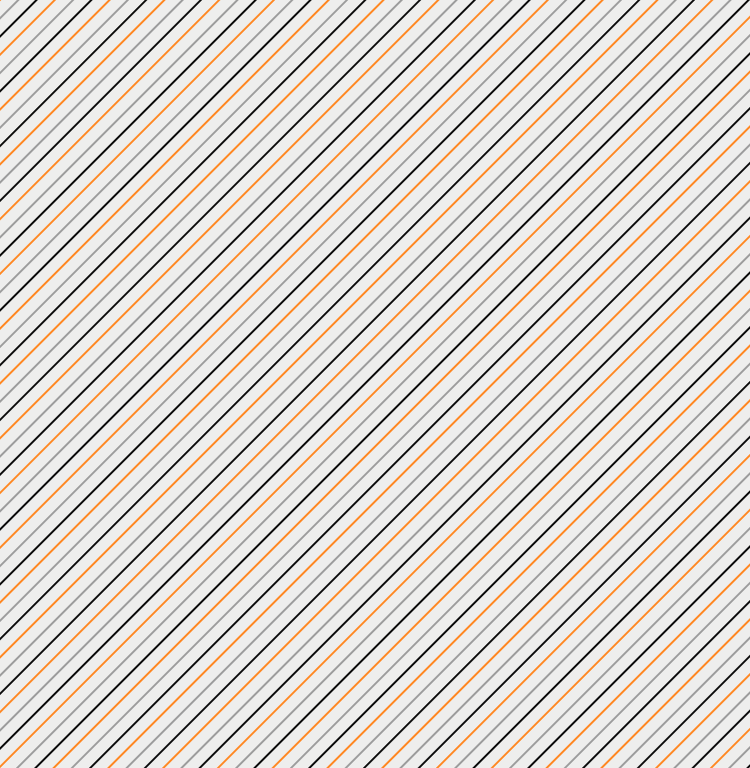
Write a WebGL 2 fragment shader that draws this pattern.

```glsl
#version 300 es
precision highp float;

uniform vec2 u_resolution;
out vec4 fragColor;

const float REPEATS_DOWN = 14.02;
const float LINE_WIDTH = 0.0503;   // share of one repeat

const vec3 PAPER  = vec3(0.933, 0.933, 0.930);
const vec3 ORANGE = vec3(1.0, 0.53, 0.13);
const vec3 GREY   = vec3(0.61, 0.61, 0.61);
const vec3 BLACK  = vec3(0.04, 0.04, 0.04);

// Distance to the nearest line of a set repeating once per unit
float repeatDistance(float position, float offset) {
    return abs(fract(position - offset + 0.5) - 0.5);
}

// Smooth coverage of a line, with an edge one pixel wide
float lineCoverage(float dist, float width, float pixel) {
    return clamp(0.5 + (0.5 * width - dist) / pixel, 0.0, 1.0);
}

vec3 drawLine(vec3 base, vec3 ink, float position, float offset, float pixel) {
    float dist = repeatDistance(position, offset);
    return mix(base, ink, lineCoverage(dist, LINE_WIDTH, pixel));
}

void main() {
    // Canvas heights, measured from the top left corner
    vec2 uv = vec2(gl_FragCoord.x, u_resolution.y - gl_FragCoord.y) / u_resolution.y;

    // Diagonal position in repeats, and the size of one pixel across it
    float diagonal = (uv.x + uv.y) * REPEATS_DOWN;
    float pixel = sqrt(2.0) * REPEATS_DOWN / u_resolution.y;

    // Three evenly spaced lines in each repeat
    vec3 color = PAPER;
    color = drawLine(color, ORANGE, diagonal, 0.0, pixel);
    color = drawLine(color, GREY, diagonal, 1.0 / 3.0, pixel);
    color = drawLine(color, BLACK, diagonal, 2.0 / 3.0, pixel);

    fragColor = vec4(color, 1.0);
}
```
